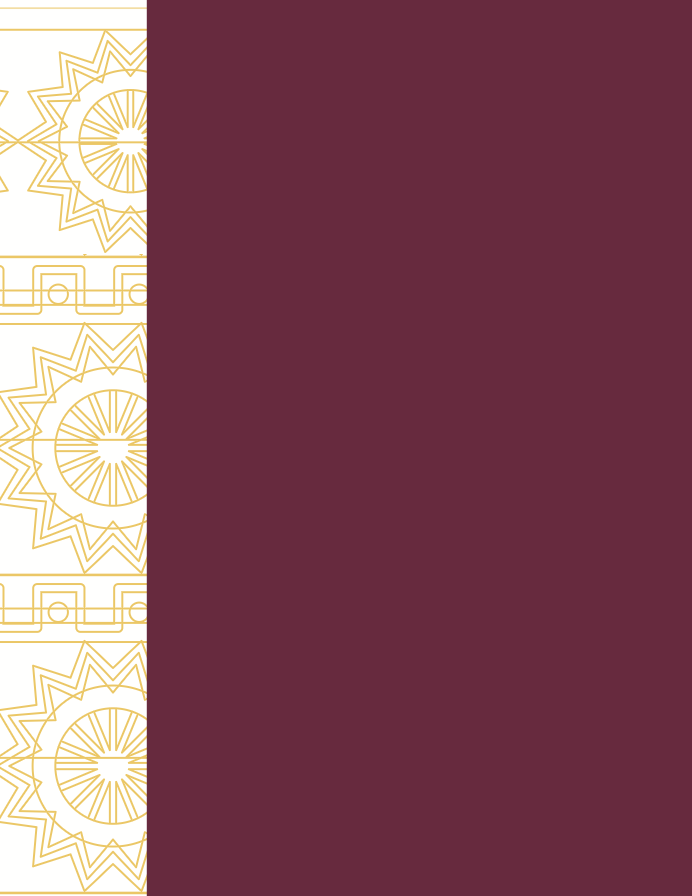
Give the GLSL for this background, as a Shadertoy shader.

```glsl
// A plain burgundy field beside a white strip of gold line ornament.
// Stars, spokes and a meander are distance functions, folded by angle and
// repeated in rows; one stroke function turns distances into smooth lines.

const float TAU = 6.28318531;
const vec2 CANVAS = vec2(594.0, 768.0);   // layout units, y runs downward
const float STRIP_EDGE = 126.0;
const float TOP_ROW_END = 218.0;
const float ROW_PERIOD = 272.6;
const float STAR_PERIOD = 218.0;
const float MEANDER_PERIOD = 69.5;
const vec3 BURGUNDY = vec3(0.404, 0.165, 0.245);
const vec3 PAPER = vec3(1.0, 1.0, 0.995);
const vec3 GOLD = vec3(0.92, 0.78, 0.40);

// Repeats a coordinate, centred on zero.
float repeatCentred(float v, float period) {
    return mod(v + 0.5 * period, period) - 0.5 * period;
}

// Folds the plane into one mirrored sector around the x axis.
vec2 foldSectors(vec2 p, float count) {
    float angle = repeatCentred(atan(p.y, p.x), TAU / count);
    return length(p) * vec2(cos(angle), abs(sin(angle)));
}

float segmentDistance(vec2 p, vec2 a, vec2 b) {
    vec2 ab = b - a;
    float t = clamp(dot(p - a, ab) / dot(ab, ab), 0.0, 1.0);
    return length(p - a - ab * t);
}

float circleDistance(vec2 p, float radius) {
    return abs(length(p) - radius);
}

float stroke(float d, float halfWidth, float pixel) {
    return clamp((halfWidth - d) / pixel + 0.5, 0.0, 1.0);
}

// Zigzag outline with fourteen points.
float zigzagDistance(vec2 p, float tipRadius, float valleyRadius) {
    float halfSector = TAU / 28.0;
    vec2 valley = valleyRadius * vec2(cos(halfSector), sin(halfSector));
    return segmentDistance(foldSectors(p, 14.0), vec2(tipRadius, 0.0), valley);
}

// Three nested zigzags, two rings and sixteen double spokes.
float starDistance(vec2 p) {
    float d = min(circleDistance(p, 49.5), circleDistance(p, 69.0));
    for (int i = 0; i < 3; i++) {
        float inset = 10.5 * float(i);
        d = min(d, zigzagDistance(p, 110.0 - inset, 84.0 - inset));
    }
    vec2 spoke = foldSectors(p, 16.0);
    return min(d, segmentDistance(spoke, vec2(13.6, 2.7), vec2(49.5, 2.7)));
}

// Outline of a square wave, with a small ring under each crest.
float meanderDistance(vec2 p) {
    float x = repeatCentred(p.x - 50.5, MEANDER_PERIOD);
    vec2 q = vec2(abs(x), p.y);
    vec2 crest = vec2(18.5, -17.5);
    vec2 trough = vec2(18.5, 16.5);
    float wave = segmentDistance(q, vec2(0.0, crest.y), crest);
    wave = min(wave, segmentDistance(q, crest, trough));
    wave = min(wave, segmentDistance(q, trough, vec2(0.5 * MEANDER_PERIOD, trough.y)));
    return min(abs(wave - 3.5), circleDistance(vec2(x + 0.5, p.y - 3.2), 8.3));
}

// Top row: a smaller star between plain rules.
float topRowInk(vec2 p, float pixel) {
    const float scale = 0.886;
    vec2 q = (p - vec2(112.0, 121.0)) / scale;
    q.x = repeatCentred(q.x, STAR_PERIOD);
    float d = starDistance(q) * scale;
    d = min(d, min(abs(p.y - 25.5), abs(p.y - 122.0)));
    return max(stroke(d, 0.85, pixel), 0.6 * stroke(abs(p.y - 7.0), 0.75, pixel));
}

// Repeated rows: a meander band above a full star.
float lowerRowInk(vec2 p, float pixel) {
    vec2 star = vec2(repeatCentred(p.x - 97.0, STAR_PERIOD),
                     repeatCentred(p.y - 384.0, ROW_PERIOD));
    float bandY = repeatCentred(p.y - 249.0, ROW_PERIOD);
    float d = min(starDistance(star), meanderDistance(vec2(p.x, bandY)));
    d = min(d, min(abs(bandY), abs(bandY - 12.3)));
    d = min(d, min(abs(bandY - 28.7), abs(bandY - 128.0)));
    return max(stroke(d, 0.85, pixel), stroke(abs(bandY + 28.8), 1.1, pixel));
}

void mainImage(out vec4 fragColor, in vec2 fragCoord) {
    vec2 uv = fragCoord / iResolution.xy;
    vec2 p = vec2(uv.x, 1.0 - uv.y) * CANVAS;
    float pixel = CANVAS.y / iResolution.y;

    // Gold ornament on the paper strip.
    float ink = p.y < TOP_ROW_END ? topRowInk(p, pixel) : lowerRowInk(p, pixel);
    vec3 color = mix(PAPER, GOLD, ink);

    // Burgundy field to the right.
    float field = clamp((p.x - STRIP_EDGE) / pixel + 0.5, 0.0, 1.0);
    fragColor = vec4(mix(color, BURGUNDY, field), 1.0);
}
```
